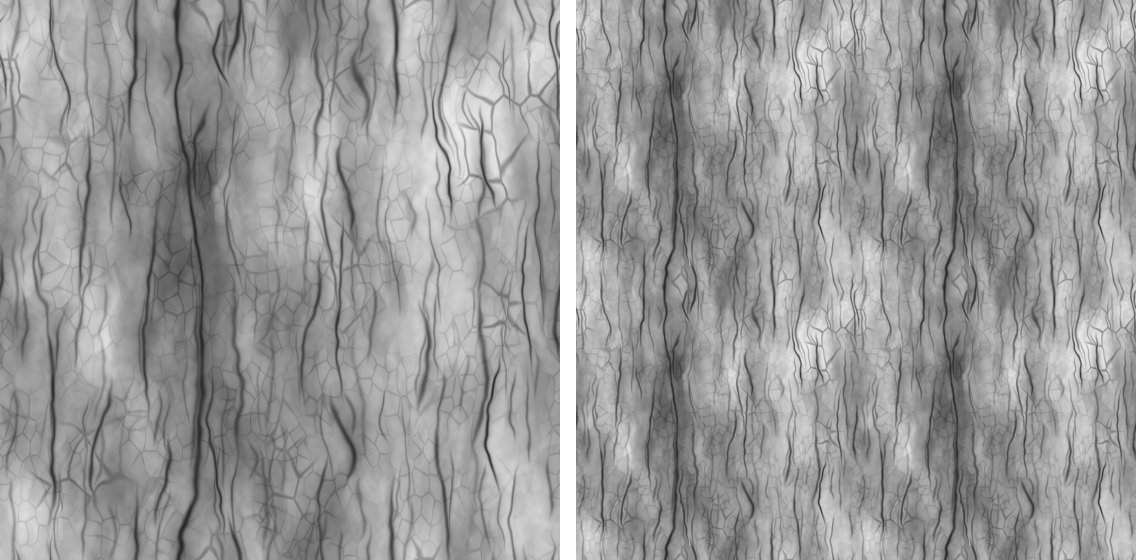
Left, the tile; right, the same tile 2 across and 2 down.
Write a WebGL 1 fragment shader that draws this texture.

```glsl
precision highp float;
// Grey tree bark: broken vertical cracks over fine scaly plates, tiling both ways.
uniform vec2 u_resolution;

#define BASE_TONE 0.735
#define TONE_CONTRAST 0.30
#define BAND_SHADE 0.085
#define CRACK_TONE 0.17
#define CRACK_WIDTH 0.0045
#define MAJOR_GRID vec2(10.0, 4.0)
#define MINOR_GRID vec2(17.0, 7.0)
#define PLATE_GRID vec2(42.0, 27.0)
#define SCALE_GRID vec2(19.0, 12.0)
#define PLATE_DEPTH 0.085
#define WARP 0.026
#define TAU 6.2831853

vec2 hash2(vec2 cell, float seed) {
  vec3 p = fract(cell.xyx * vec3(0.1031, 0.1030, 0.0973) + seed * 0.137);
  p += dot(p, p.yzx + 33.33);
  return fract((p.xx + p.yz) * p.zy);
}

// Smooth value noise that wraps after one canvas, centred on zero.
float noise(vec2 uv, vec2 grid) {
  vec2 p = uv * grid, i = floor(p), f = p - i;
  f = f * f * f * (f * (f * 6.0 - 15.0) + 10.0);
  float seed = grid.x;
  float a = hash2(mod(i, grid), seed).x;
  float b = hash2(mod(i + vec2(1.0, 0.0), grid), seed).x;
  float c = hash2(mod(i + vec2(0.0, 1.0), grid), seed).x;
  float d = hash2(mod(i + 1.0, grid), seed).x;
  return mix(mix(a, b, f.x), mix(c, d, f.x), f.y) - 0.5;
}

// Wrapping cellular noise: x = nearest distance, y = gap at the border, z = cell value.
vec3 cells(vec2 uv, vec2 grid) {
  vec2 p = uv * grid, base = floor(p);
  vec3 result = vec3(8.0, 8.0, 0.0);
  for (int j = -1; j <= 1; j++) {
    for (int i = -1; i <= 1; i++) {
      vec2 id = base + vec2(float(i), float(j));
      vec2 r = hash2(mod(id, grid), grid.y);
      float d = length(id + r - p);
      if (d < result.x) result = vec3(d, result.x, r.y);
      else result.y = min(result.y, d);
    }
  }
  result.y -= result.x;
  return result;
}

// Dark core with a soft halo across a crack.
float crackProfile(float offset, float width) {
  float q = offset * offset / (width * width);
  return 0.84 * exp(-q) + 0.16 * exp(-q / 10.0);
}

// One tapered, wavy upright crack per grid cell.
float cracks(vec2 uv, vec2 grid, float width, float seed) {
  vec2 base = floor(uv * grid);
  float dark = 0.0;
  for (int j = -1; j <= 1; j++) {
    for (int i = -1; i <= 1; i++) {
      vec2 id = base + vec2(float(i), float(j));
      vec2 place = hash2(mod(id, grid), seed);
      vec2 shape = hash2(mod(id, grid), seed + 5.0);
      vec2 d = uv - (id + place) / grid;
      float along = d.y * grid.y / mix(0.3, 0.95, shape.x);
      d.x += 0.10 / grid.x * sin(along * 3.0 + TAU * shape.y);
      float taper = 1.0 - smoothstep(0.45, 1.0, abs(along));
      float w = width * mix(0.5, 1.1, shape.y) * mix(0.5, 1.0, taper);
      dark = max(dark, crackProfile(d.x, w) * taper * mix(0.55, 1.0, place.y));
    }
  }
  return dark;
}

void main() {
  vec2 uv = gl_FragCoord.xy / u_resolution;

  // Bend everything slightly, mostly sideways
  vec2 bent = uv;
  bent.x += WARP * noise(uv, vec2(7.0, 6.0)) + 0.012 * noise(uv, vec2(18.0, 17.0));
  bent.x += 0.005 * noise(uv, vec2(46.0, 44.0));
  bent.y += 0.02 * noise(uv, vec2(13.0, 9.0)) + 0.008 * noise(uv, vec2(39.0, 31.0));

  // Broad upright patches of light and shade
  float tone = BASE_TONE + TONE_CONTRAST * (noise(bent, vec2(5.0, 3.0))
    + 0.85 * noise(bent, vec2(11.0, 5.0)) + 0.55 * noise(bent, vec2(27.0, 10.0))
    + 0.22 * noise(bent, vec2(70.0, 24.0)) + 0.12 * noise(bent, vec2(130.0, 90.0)));
  tone -= BAND_SHADE * smoothstep(0.1, 0.9, cos(TAU * (bent.x - 0.41)));

  // Fine plates with faint broken outlines
  vec3 plate = cells(bent, PLATE_GRID);
  float broken = smoothstep(-0.25, 0.3, noise(uv, vec2(21.0, 15.0)));
  tone -= PLATE_DEPTH * broken * (1.0 - smoothstep(0.0, 0.17, plate.y));
  tone += 0.035 * (plate.z - 0.5) + 0.03 * (0.45 - plate.x);

  // Larger scales, their rims dark only in places
  vec3 scale = cells(bent, SCALE_GRID);
  float rough = smoothstep(0.08, 0.38, noise(uv, vec2(8.0, 7.0)));
  float rim = rough * (1.0 - smoothstep(0.0, 0.13, scale.y));
  tone += 0.05 * (scale.z - 0.5);

  // Cracks, with one running the full height
  float spine = 0.34 + 0.024 * cos(TAU * (uv.y - 0.35));
  float dark = 0.95 * crackProfile(bent.x - spine, CRACK_WIDTH * (1.0 + 0.7 * noise(uv, vec2(3.0, 8.0))));
  dark = max(dark, 0.92 * cracks(bent, MAJOR_GRID, CRACK_WIDTH, 1.0));
  dark = max(dark, 0.5 * cracks(bent, MINOR_GRID, CRACK_WIDTH * 0.75, 2.0));
  dark = max(dark, 0.4 * rim);
  dark *= 1.0 + 0.35 * noise(uv, vec2(33.0, 26.0));

  gl_FragColor = vec4(vec3(mix(min(tone, 0.93), CRACK_TONE, clamp(dark, 0.0, 1.0))), 1.0);
}
```
